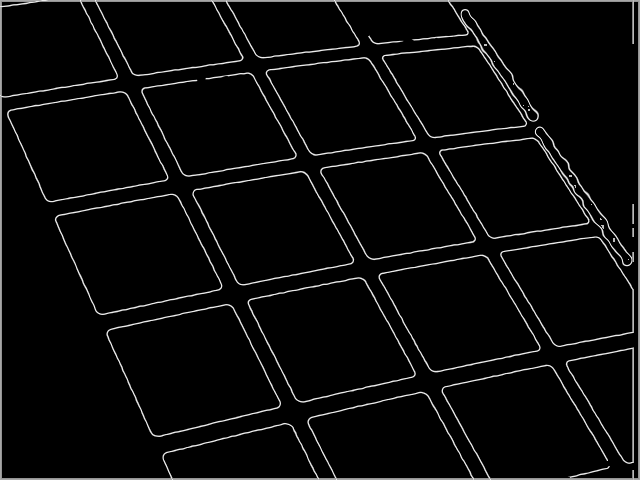
Reproduce this pattern procedurally as a Shadertoy shader.

```glsl
#define LINE_HALF_WIDTH 0.0014
#define LINE_COLOR vec3(0.92)
#define CELL_SIZE vec2(0.888, 0.872)
#define CORNER_RADIUS 0.045
#define LENS_BOW vec2(0.0174, -0.0243)
#define WOBBLE 0.0014
#define RIM_X 1.319
#define FRAME_INSET 0.002
#define SLIVER_RADIUS 0.0092

float hash(vec2 p) {
    return fract(sin(dot(p, vec2(127.1, 311.7))) * 43758.5453);
}

float noise(vec2 p) {
    vec2 i = floor(p), f = fract(p);
    f = f * f * (3.0 - 2.0 * f);
    return mix(mix(hash(i), hash(i + vec2(1, 0)), f.x),
               mix(hash(i + vec2(0, 1)), hash(i + vec2(1, 1)), f.x), f.y);
}

// Antialiased line around the zero level of a distance
float stroke(float d) {
    return clamp(0.5 + (LINE_HALF_WIDTH - abs(d)) * iResolution.y, 0.0, 1.0);
}

float roundedBox(vec2 p, vec2 halfSize, float radius) {
    vec2 q = abs(p) - halfSize + radius;
    return length(max(q, 0.0)) + min(max(q.x, q.y), 0.0) - radius;
}

float capsule(vec2 p, vec2 a, vec2 b, float radius) {
    vec2 ab = b - a;
    float t = clamp(dot(p - a, ab) / dot(ab, ab), 0.0, 1.0);
    return length(p - a - t * ab) - radius;
}

// Canvas position to tile coordinates on the tilted plane
vec2 toGrid(vec2 p) {
    mat3 gridToCanvas = mat3(0.2840, -0.0347, 0.0297,
                             0.0953, 0.2035, -0.0369,
                             0.0122, 0.2309, 1.0);
    mat3 canvasToGrid = inverse(gridToCanvas);
    vec2 grid = vec2(0.0);
    for (int i = 0; i < 3; i++) {
        float u = grid.x / 3.0;
        vec3 h = canvasToGrid * vec3(p - LENS_BOW * u * (1.0 - u), 1.0);
        grid = h.xy / h.z;
    }
    return grid;
}

// Share of the outline that survives on a tile
float outlineWear(vec2 id, vec2 local, vec2 p) {
    float wear = -1.0;
    if (id == vec2(3, -1)) wear = local.x < -0.41 && local.y < 0.34 ? 2.0
                                : local.y > 0.38 ? 0.42 : -1.0;
    if (id == vec2(1, 0) && local.y < -0.38) wear = 0.2;
    if (id == vec2(2, 3) && local.y > 0.38) wear = 0.35;
    return smoothstep(wear - 0.04, wear + 0.04, noise(p * 55.0));
}

float tiles(vec2 p) {
    vec2 grid = toGrid(p);
    vec2 id = floor(grid + 0.5 * (1.0 - CELL_SIZE));
    vec2 local = grid - id - 0.5 * CELL_SIZE;
    float d = roundedBox(local, 0.5 * CELL_SIZE, CORNER_RADIUS);
    float slope = length(vec2(dFdx(d), dFdy(d))) * iResolution.y;
    d = d / max(slope, 0.001) + WOBBLE * (noise(p * 110.0) - 0.5);
    d = max(d, p.x - RIM_X);
    bool present = id.x >= 0.0 && id.x <= 3.0 && id.y >= -1.0 && id.y <= 3.0;
    return present ? stroke(d) * outlineWear(id, local, p) : 0.0;
}

// Ragged slivers along the far edge, with specks inside
float slivers(vec2 p) {
    float d = min(capsule(p, vec2(0.969, 0.030), vec2(1.111, 0.243), SLIVER_RADIUS),
                  capsule(p, vec2(1.125, 0.274), vec2(1.306, 0.542), SLIVER_RADIUS));
    float ragged = d + 0.006 * (noise(p * 65.0) - 0.5);
    float speck = step(0.94, hash(floor(p * 220.0))) * step(d, -0.005);
    return max(stroke(ragged), 0.8 * speck);
}

// Broken upright line at the right and thin outer frame
float borders(vec2 p, vec2 size) {
    float dash = step(0.4, noise(vec2(3.0, p.y * 70.0)));
    float span = step(p.y, 0.092) + step(abs(p.y - 0.485), 0.06) * dash
               + step(0.98, p.y);
    vec2 edge = min(p, size - p);
    float frame = stroke(min(edge.x, edge.y) - FRAME_INSET);
    return max(stroke(p.x - RIM_X) * min(span, 1.0), frame);
}

void mainImage(out vec4 fragColor, in vec2 fragCoord) {
    vec2 size = vec2(iResolution.x / iResolution.y, 1.0);
    vec2 p = fragCoord / iResolution.y;
    p.y = 1.0 - p.y;
    float ink = max(tiles(p), max(slivers(p), borders(p, size)));
    fragColor = vec4(LINE_COLOR * ink, 1.0);
}
```
